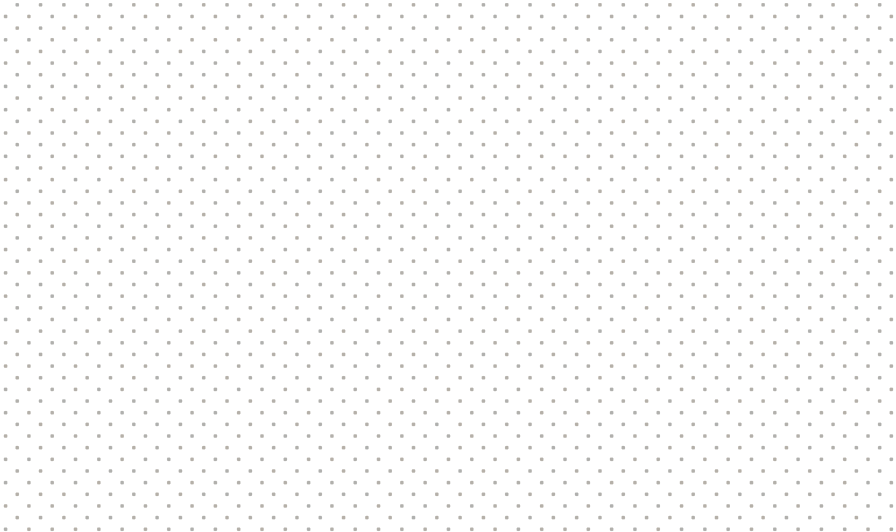
Give the GLSL for this pattern, as a Shadertoy shader.

```glsl
// Staggered polka grid of tiny warm-grey rounded dots on white.

const float COLUMNS = 38.44;              // repeats across the canvas width
const vec2  ORIGIN = vec2(0.24, 0.706);   // one dot centre, in repeats from the top left
const float DOT_HALF_SIZE = 0.075;        // in repeats
const float DOT_CORNER = 0.05;            // corner radius, in repeats
const float EDGE_PIXELS = 1.1;            // width of the smoothed edge
const float TINT_VARIATION = 0.025;       // warm to neutral drift between dots
const vec3  PAPER = vec3(1.0);
const vec3  INK = vec3(0.70, 0.69, 0.67);

float hash21(vec2 p) {
    vec3 q = fract(vec3(p.xyx) * 0.1031);
    q += dot(q, q.yzx + 33.33);
    return fract((q.x + q.y) * q.z);
}

float roundedSquare(vec2 p, float halfSize, float corner) {
    vec2 d = abs(p) - (halfSize - corner);
    return length(max(d, 0.0)) + min(max(d.x, d.y), 0.0) - corner;
}

void mainImage(out vec4 fragColor, in vec2 fragCoord) {
    // Repeat units, measured from the top left
    float pixel = COLUMNS / iResolution.x;
    vec2 p = vec2(fragCoord.x, iResolution.y - fragCoord.y) * pixel - ORIGIN;

    // On diagonal axes the staggered dots sit at whole numbers
    vec2 id = floor(vec2(p.x + p.y, p.x - p.y) + 0.5);
    vec2 centre = 0.5 * vec2(id.x + id.y, id.x - id.y);

    // Dot coverage with a smoothed edge
    float dist = roundedSquare(p - centre, DOT_HALF_SIZE, DOT_CORNER);
    float coverage = clamp(0.5 - dist / (EDGE_PIXELS * pixel), 0.0, 1.0);

    // Slight warm or cool drift per dot
    float drift = (hash21(id + 100.0) - 0.5) * TINT_VARIATION;
    vec3 ink = INK + drift * vec3(1.0, 0.0, -1.0);

    fragColor = vec4(mix(PAPER, ink, coverage), 1.0);
}
```
